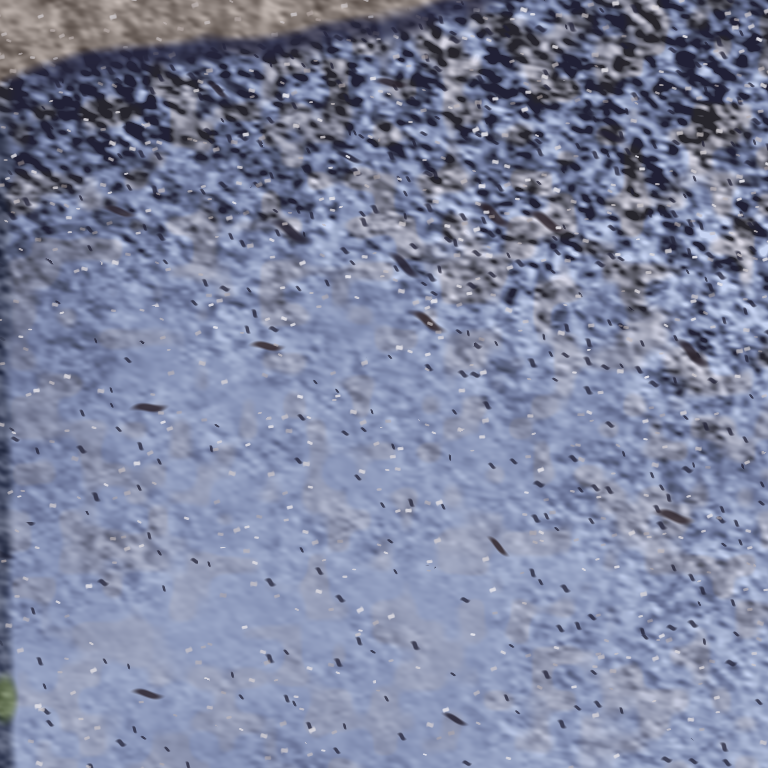
A three.js fragment shader for this texture:

```glsl
// Wet blue asphalt with slanted grit, pale chips, dark debris and a sandy verge.
#define GRAIN_ANGLE -0.62
#define GRAIN_FREQ vec2(64.0, 118.0)
#define GRAIN_CONTRAST 6.2
#define CHIP_CELLS 64.0
#define FLECK_CELLS 46.0
#define TWIG_CELLS 9.0
#define NIGHT vec3(0.13, 0.13, 0.21)
#define SLATE vec3(0.29, 0.32, 0.42)
#define STEEL vec3(0.40, 0.44, 0.58)
#define BLUE vec3(0.52, 0.57, 0.71)
#define PALE vec3(0.63, 0.68, 0.80)
#define SAND vec3(0.57, 0.53, 0.51)

varying vec2 vUv;

float hash(vec2 p) {
  return fract(sin(dot(p, vec2(127.1, 311.7))) * 43758.5453);
}

float noise(vec2 p) {
  vec2 i = floor(p), f = fract(p);
  f = f * f * (3.0 - 2.0 * f);
  return mix(mix(hash(i), hash(i + vec2(1.0, 0.0)), f.x),
             mix(hash(i + vec2(0.0, 1.0)), hash(i + 1.0), f.x), f.y);
}

float fbm(vec2 p) {
  float sum = 0.0, amp = 0.5;
  for (int i = 0; i < 4; i++) {
    sum += amp * noise(p);
    p = p * 2.03 + 17.3;
    amp *= 0.5;
  }
  return sum;
}

// Coordinates along and across a direction.
vec2 turn(vec2 p, float angle) {
  float c = cos(angle), s = sin(angle);
  return vec2(c * p.x + s * p.y, c * p.y - s * p.x);
}

// Scattered soft ellipses, one candidate per cell; x is the mask, y a random tint.
vec2 scatter(vec2 p, float cells, float density, vec2 radius, float angle, float seed) {
  vec2 q = p * cells, home = floor(q), result = vec2(0.0);
  for (int y = -1; y <= 1; y++) {
    for (int x = -1; x <= 1; x++) {
      vec2 cell = home + vec2(float(x), float(y));
      vec2 key = cell + seed;
      vec2 center = cell + vec2(hash(key + 3.1), hash(key + 7.7));
      float size = mix(0.5, 1.15, hash(key + 11.3));
      vec2 d = turn(q - center, angle + 0.9 * (hash(key + 19.9) - 0.5));
      d.y += 0.35 * radius.y * sin(3.0 * d.x / radius.x);
      float mask = 1.0 - smoothstep(0.5, 1.25, length(d / (radius * size)));
      mask *= step(hash(key), density);
      if (mask > result.x) result = vec2(mask, hash(key + 23.5));
    }
  }
  return result;
}

// Five-step colour ramp from shadow to sky reflection, v from 0 to 4.
vec3 asphalt(float v) {
  vec3 c = mix(NIGHT, SLATE, clamp(v, 0.0, 1.0));
  c = mix(c, STEEL, clamp(v - 1.0, 0.0, 1.0));
  c = mix(c, BLUE, clamp(v - 2.0, 0.0, 1.0));
  c = mix(c, PALE, clamp(v - 3.0, 0.0, 1.0));
  return c + 0.10 * clamp(v - 4.0, 0.0, 1.5);
}

void main() {
  vec2 p = vUv;
  float patches = fbm(p * vec2(4.0, 7.0) + 5.0) - 0.47;
  float clumps = fbm(turn(p, -0.2) * vec2(9.0, 15.0) + 40.0) - 0.47;

  // Roughness rises to the upper right and along the lower right side.
  float upper = smoothstep(0.38, 0.82, p.y + 0.20 * (p.x - 0.5) + 0.35 * patches);
  float side = smoothstep(0.5, 1.0, p.x) * (1.0 - smoothstep(0.15, 0.45, abs(p.y - 0.28)));
  float rough = clamp(0.17 + 0.62 * upper + 0.22 * side + 0.55 * clumps
                      + 0.25 * upper * (p.x - 0.5), 0.08, 1.0);

  // Slanted grit from two overlapping stretched noises.
  vec2 bend = 0.006 * vec2(noise(p * 30.0), noise(p * 30.0 + 9.0));
  float grit = noise(turn(p + bend, GRAIN_ANGLE) * GRAIN_FREQ) - 0.5;
  grit += 0.75 * (noise(turn(p - bend, GRAIN_ANGLE + 0.45) * GRAIN_FREQ * 1.45 + 31.0) - 0.5);

  // Broad light: bright reflection below, dusk at the top and the left side.
  float dusk = smoothstep(0.55, 0.98, p.y + 0.10 * abs(p.x - 0.45));
  float leftShade = (1.0 - smoothstep(0.0, 0.30, p.x)) * smoothstep(0.15, 0.5, p.y);
  float tone = 3.25 - 1.75 * dusk - 0.75 * leftShade + 1.3 * patches;
  tone += GRAIN_CONTRAST * rough * grit - 1.4 * max(clumps, 0.0);
  float crease = noise(turn(p, 0.12) * vec2(7.0, 48.0) + 70.0);
  tone -= 0.8 * smoothstep(0.72, 0.95, crease) * smoothstep(0.25, 0.5, p.y);
  vec3 color = asphalt(tone);

  // Warm grey dust where the surface is dry.
  float dust = smoothstep(0.48, 0.72, noise(p * 34.0 + 12.0)) * (0.2 + 0.5 * rough);
  color = mix(color, vec3(dot(color, vec3(0.34))) * vec3(1.02, 0.98, 1.0), dust);

  // Dark flecks, larger twigs and pale chips.
  vec2 fleck = scatter(p, FLECK_CELLS, 0.06 + 0.32 * rough, vec2(0.32, 0.15), -0.5, 2.0);
  color = mix(color, NIGHT, 0.75 * fleck.x);
  vec2 twig = scatter(p, TWIG_CELLS, 0.20, vec2(0.23, 0.055), -0.3, 61.0);
  color = mix(color, mix(NIGHT, vec3(0.20, 0.15, 0.16), twig.y), 0.85 * twig.x);
  vec2 chip = scatter(p, CHIP_CELLS, 0.08 + 0.24 * rough, vec2(0.30, 0.21), 0.6, 113.0);
  vec3 chipColor = mix(vec3(0.70, 0.65, 0.64), vec3(0.90, 0.90, 0.93), chip.y);
  color = mix(color, chipColor, chip.x * mix(0.45, 0.95, chip.y));

  // Sandy verge at the top left with its shadow.
  float edge = 0.885 + 0.055 * (1.0 - exp(-12.0 * p.x)) + 0.28 * p.x * p.x * p.x;
  float rise = p.y - edge + 0.014 * (noise(p * 26.0) - 0.5);
  float shadow = smoothstep(-0.035, -0.008, rise) * smoothstep(0.0, 0.10, p.x);
  color = mix(color, NIGHT * 1.15, 0.75 * shadow);
  vec3 verge = SAND + 0.22 * grit + 0.25 * (noise(p * 45.0) - 0.5);
  color = mix(color, mix(verge, chipColor, 0.6 * chip.x), smoothstep(-0.004, 0.014, rise));

  // Dark rim on the left with a tuft of green.
  float rim = 1.0 - smoothstep(0.004, 0.022, p.x + 0.012 * (noise(p * 24.0) - 0.5));
  rim *= 1.0 - smoothstep(0.82, 0.88, p.y);
  vec3 rimColor = mix(SLATE * 0.85 + 0.25 * grit, chipColor, 0.7 * chip.x);
  float tuft = 1.0 - smoothstep(0.5, 1.2, length((p - vec2(0.006, 0.09)) / vec2(0.018, 0.034)));
  color = mix(color, rimColor, 0.8 * rim);
  color = mix(color, vec3(0.40, 0.46, 0.30) + 0.2 * grit, 0.8 * tuft);

  gl_FragColor = vec4(clamp(color, 0.0, 1.0), 1.0);
}
```
